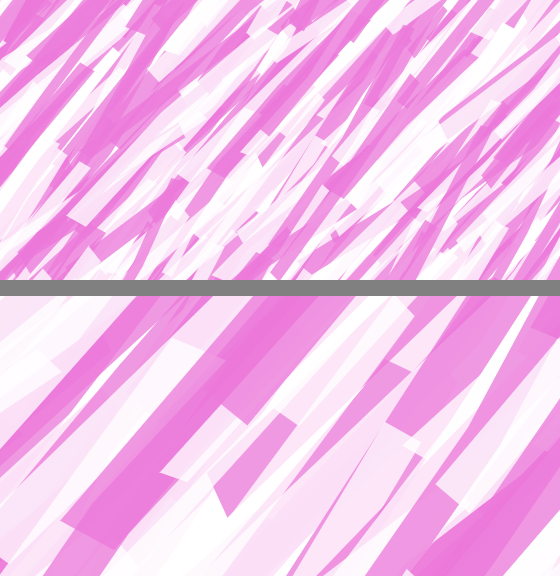
Top, the full canvas; bottom, a detail of the centre.
Reproduce this background procedurally as a Shadertoy shader.

```glsl
const vec3  PAPER        = vec3(1.0);
const vec3  PINK         = vec3(0.925, 0.475, 0.855);
const vec3  WHITE        = vec3(1.0, 0.998, 1.0);
const int   PAIRS        = 290;
const float OPACITY      = 0.76;
const float MARGIN       = 0.55;                // scatter area beyond the canvas
const float PAIR_OFFSET  = 0.11;                // largest shift within a pair
const float MEAN_ANGLE   = 0.86;                // radians from horizontal
const float ANGLE_SPREAD = 0.28;
const vec2  HALF_LENGTH  = vec2(0.30, 0.68);    // min, max in canvas heights
const vec2  HALF_WIDTH   = vec2(0.016, 0.040);
const float MAX_KINK     = 0.08;                // change of slope along a stroke
const float MAX_SKEW     = 0.35;                // slant of the cut ends
const vec2  SPREAD_STEP  = vec2(0.7549, 0.5698); // even, unordered scatter

vec4 hash4(float n) {
    vec4 p = fract(n * vec4(0.1031, 0.1030, 0.0973, 0.1099));
    p += dot(p, p.wzxy + 33.33);
    return fract((p.xxyz + p.yzzw) * p.zywx);
}

// Signed distance to a bar with slanted ends and one slight bend
float strokeDistance(vec2 p, float angle, vec2 halfSize, float kink, float skew) {
    vec2 along = vec2(cos(angle), sin(angle));
    float u = dot(p, along);
    float v = dot(p, vec2(-along.y, along.x)) - kink * abs(u);
    return max(abs(u + skew * v) - halfSize.x, abs(v) - halfSize.y);
}

void mainImage(out vec4 fragColor, in vec2 fragCoord) {
    float pixel = 1.0 / iResolution.y;
    vec2 uv = fragCoord * pixel;
    vec2 area = vec2(iResolution.x * pixel, 1.0) + 2.0 * MARGIN;
    vec3 color = PAPER;

    // Lay translucent strokes over each other, in pairs of opposite ink
    for (int i = 0; i < 2 * PAIRS; i++) {
        float id = float(i) + 1.0;
        float pair = float(i / 2) + 1.0;
        vec4 shape = hash4(id + 17.0);
        vec4 place = hash4(id + 911.0);

        vec2 center = fract(pair * SPREAD_STEP) * area - MARGIN;
        center += (place.xy - 0.5) * PAIR_OFFSET;

        // Two random values peak the angles around the mean
        float angle = MEAN_ANGLE + ANGLE_SPREAD * (shape.z + place.z - 1.0);
        vec2 halfSize = vec2(mix(HALF_LENGTH.x, HALF_LENGTH.y, shape.x),
                             mix(HALF_WIDTH.x, HALF_WIDTH.y, shape.y));
        float kink = MAX_KINK * (2.0 * place.w - 1.0);
        float skew = MAX_SKEW * (2.0 * shape.w - 1.0);

        float d = strokeDistance(uv - center, angle, halfSize, kink, skew);
        float cover = clamp(0.5 - d / pixel, 0.0, 1.0);
        bool whiteFirst = hash4(pair + 301.0).x < 0.5;
        vec3 ink = whiteFirst == (i % 2 == 0) ? WHITE : PINK;
        color = mix(color, ink, cover * OPACITY);
    }

    fragColor = vec4(color, 1.0);
}
```
